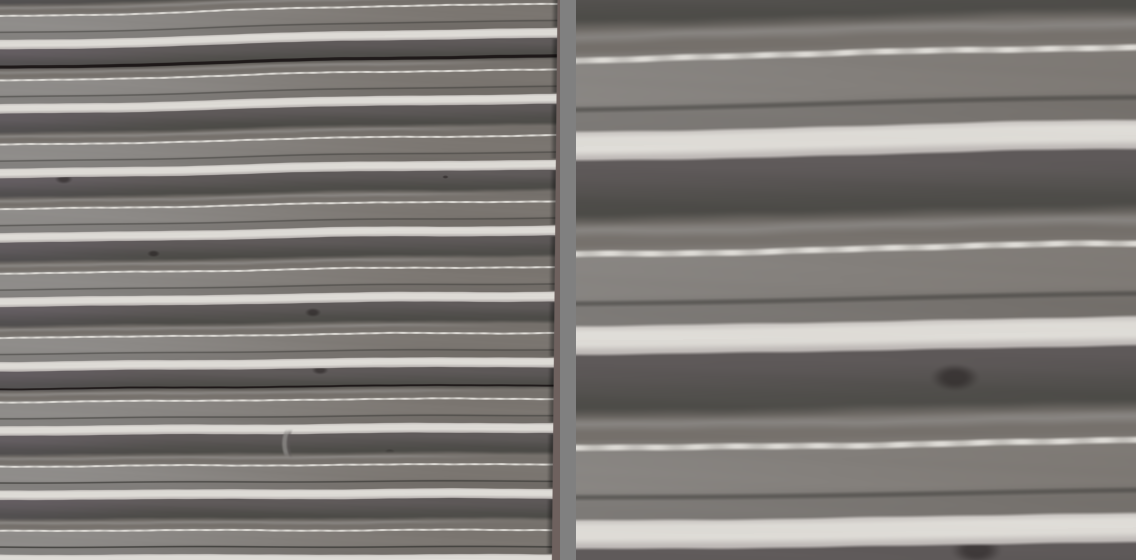
Left: the whole. Right: its middle third, enlarged.
Write a three.js fragment shader that draws this texture.

```glsl
varying vec2 vUv;

const vec3 BAND_LIGHT = vec3(0.87, 0.86, 0.84);
const vec3 BAND_SHADE = vec3(0.74, 0.72, 0.71);
const vec3 PANEL_LIGHT = vec3(0.56, 0.55, 0.54);
const vec3 PANEL_GREY = vec3(0.48, 0.46, 0.44);
const vec3 RECESS_LIGHT = vec3(0.37, 0.35, 0.35);
const vec3 RECESS_DEEP = vec3(0.30, 0.295, 0.28);
const vec3 SEAM_DARK = vec3(0.12, 0.10, 0.10);
const vec3 FRAME_BROWN = vec3(0.43, 0.38, 0.37);

const float BOTTOM_BAND = 0.0013;
const float SEAM_EVERY = 5.0;
const float SEAM_CELL = 2.0;

float hash(vec2 p) {
  return fract(sin(dot(p, vec2(127.1, 311.7))) * 43758.5453);
}

// Soft stripe: 1 inside halfWidth, fading over soft
float stripe(float d, float halfWidth, float soft) {
  return 1.0 - smoothstep(halfWidth - soft, halfWidth + soft, abs(d));
}

// Layered sines, roughly -1 to 1
float ripple(float x, float seed) {
  return 0.5 * sin(x * 19.0 + seed * 2.3) + 0.3 * sin(x * 47.0 + seed * 4.1)
       + 0.2 * sin(x * 113.0 + seed * 7.7);
}

// Sparse cellular specks, stretched sideways
float specks(vec2 p, float density, float radius) {
  vec2 cell = floor(p);
  float cover = 0.0;
  for (int j = -1; j <= 1; j++) {
    for (int i = -1; i <= 1; i++) {
      vec2 id = cell + vec2(float(i), float(j));
      vec2 center = id + vec2(hash(id), hash(id + 17.0));
      float size = radius * (0.5 + hash(id + 31.0));
      float spot = 1.0 - smoothstep(size * 0.3, size, length((p - center) * vec2(0.7, 1.0)));
      cover = max(cover, spot * step(hash(id + 53.0), density));
    }
  }
  return cover;
}

// Slat index grows upward; rows fan apart toward the right
float slatPhase(vec2 uv) {
  float bend = mix(uv.x, smoothstep(0.0, 0.8, uv.x), 0.6);
  float pitch = mix(0.1148, 0.1174, bend);
  float sway = 0.0007 * sin(uv.x * 13.0 + uv.y * 5.0);
  return (uv.y - BOTTOM_BAND + sway) / pitch;
}

// Flat face, groove, crease and recess of one slat
vec3 slatFace(float t, float x, float y, float row) {
  float wave = ripple(x, row);
  vec3 panel = mix(PANEL_LIGHT, PANEL_GREY, smoothstep(0.0, 0.9, x));
  vec3 color = mix(panel * 0.92, panel, smoothstep(0.17, 0.24, t));
  color = mix(color, PANEL_GREY * 0.96, smoothstep(0.43, 0.5, t));

  float grooveDepth = mix(0.85, 0.5, smoothstep(0.0, 0.35, y));
  color = mix(color, RECESS_DEEP * 0.8, grooveDepth * stripe(t - 0.19, 0.012, 0.012));

  float sheen = stripe(t - 0.565 - 0.008 * wave, 0.02, 0.03);
  color = mix(color, PANEL_LIGHT, 0.7 * sheen * (1.0 - smoothstep(0.65, 0.95, x)));

  vec3 recess = mix(RECESS_DEEP, RECESS_LIGHT, smoothstep(0.64, 0.9, t));
  recess += vec3(0.02, 0.015, 0.03) * (1.0 - smoothstep(0.0, 0.35, x));
  color = mix(color, recess, smoothstep(0.575, 0.66, t + 0.006 * wave));

  float crease = stripe(t - 0.445 - 0.005 * wave, 0.015, 0.011);
  return mix(color, BAND_LIGHT, crease * (0.86 + 0.14 * sin(x * 260.0 + row)));
}

// Wide bright fold, s measured from its middle
vec3 addBand(vec3 color, float s, float wave) {
  vec3 band = mix(BAND_SHADE, BAND_LIGHT, smoothstep(-0.07, -0.015, s));
  band = mix(band, BAND_SHADE, 0.6 * smoothstep(0.035, 0.075, s));
  return mix(color, band, stripe(s + 0.004 * wave, 0.074, 0.012));
}

// Dark joint under every fifth slat
vec3 addSeam(vec3 color, float t, float row, float wave) {
  float joint = 1.0 - step(0.5, abs(mod(row, SEAM_EVERY) - SEAM_CELL));
  float gap = stripe(t - 0.65 + 0.004 * wave, mix(0.014, 0.024, step(5.0, row)), 0.012);
  return mix(color, SEAM_DARK, joint * gap);
}

// Small bent nick: pale ridge beside a dark hollow
vec3 addDent(vec3 color, vec2 p) {
  float reach = stripe(p.y, 0.021, 0.007);
  float x = p.x - 9.0 * p.y * p.y;
  color = mix(color, RECESS_LIGHT, 0.6 * reach * stripe(x - 0.006, 0.003, 0.003));
  return mix(color, PANEL_LIGHT, 0.75 * reach * stripe(x, 0.004, 0.003));
}

// Upright guide rail with a thin shadow
vec3 addFrame(vec3 color, vec2 uv, float s) {
  float edge = mix(0.985, 0.995, uv.y);
  float shadow = smoothstep(edge - 0.012, edge, uv.x) * (1.0 - stripe(s, 0.09, 0.02));
  color *= 1.0 - 0.35 * shadow;
  return mix(color, FRAME_BROWN, smoothstep(edge - 0.001, edge + 0.002, uv.x));
}

void main() {
  float phase = slatPhase(vUv);
  float row = floor(phase);
  float t = fract(phase);
  float s = fract(phase + 0.5) - 0.5;
  float wave = ripple(vUv.x, floor(phase + 0.5));

  vec3 color = slatFace(t, vUv.x, vUv.y, row);
  color = addSeam(color, t, row, wave);
  float grime = specks(vUv * vec2(24.0, 30.0), 0.025, 0.2);
  color = mix(color, SEAM_DARK, 0.5 * grime * smoothstep(0.6, 0.7, t));
  color = addBand(color, s, wave);
  color = addDent(color, vUv - vec2(0.508, 0.208));

  // Faint brushed wear
  color += 0.007 * ripple(vUv.y * 6.0 + vUv.x * 0.3, row);
  gl_FragColor = vec4(addFrame(color, vUv, s), 1.0);
}
```
